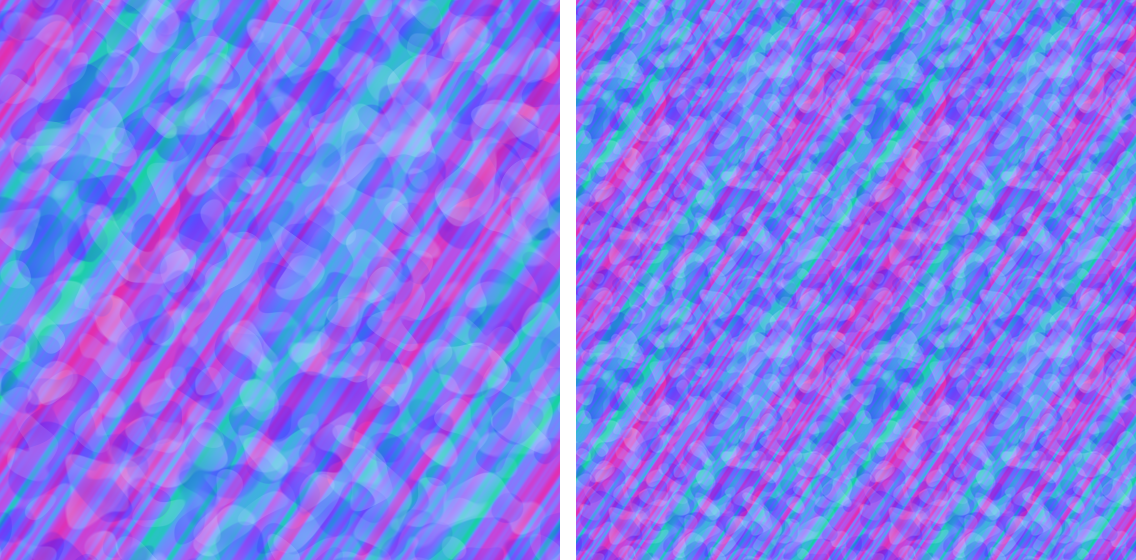
Left: one tile. Right: repeated 2 by 2.
This texture map is drawn by a WebGL 2 fragment shader. Its source:

```glsl
#version 300 es
precision highp float;
// Tileable diagonal streaks in teal, violet and pink under translucent light and dark blobs.

uniform vec2 u_resolution;
out vec4 fragColor;

const float TAU = 6.2831853;

float hash(vec2 cell, float seed) {
    return fract(sin(dot(cell, vec2(12.9898, 78.233)) + seed * 17.31) * 43758.5453);
}

// Whole-number cell index wrapped to its period
vec2 wrap(vec2 cell, vec2 period) {
    return floor(mod(cell + 0.5, period));
}

// One lane of the streak noise, staggered along its length
float lane(float column, float along, vec2 cells, float seed) {
    float x = wrap(vec2(column), cells).x;
    float y = along + cells.y * hash(vec2(x, 3.0), seed + 0.5);
    float start = hash(wrap(vec2(x, floor(y)), cells), seed);
    float end = hash(wrap(vec2(x, floor(y) + 1.0), cells), seed);
    return mix(start, end, smoothstep(0.0, 1.0, fract(y)));
}

// Long soft stripes, centred on zero
float streaks(vec2 q, vec2 cells, float seed) {
    vec2 p = q * cells;
    float column = floor(p.x);
    float left = lane(column, p.y, cells, seed);
    float right = lane(column + 1.0, p.y, cells, seed);
    return mix(left, right, smoothstep(0.1, 0.9, fract(p.x))) - 0.5;
}

// Small rounded cellular drops, some merged, that fade unevenly across
float blobs(vec2 uv, float cells, float seed) {
    vec2 p = uv + 0.013 * sin(TAU * (vec2(5, 4) * uv.yx + seed * 0.37));
    p += 0.005 * sin(TAU * (vec2(11, 9) * uv.yx + seed * 0.71));
    p *= cells;
    float field = 0.0;
    for (int j = -1; j <= 1; j++) {
        for (int i = -1; i <= 1; i++) {
            vec2 cell = floor(p) + vec2(i, j);
            vec2 id = wrap(cell, vec2(cells));
            vec2 jitter = vec2(hash(id, seed), hash(id, seed + 1.3));
            vec2 toCentre = cell + 0.1 + 0.8 * jitter - p;
            float falloff = max(0.0, 1.0 - dot(toCentre, toCentre) / 0.75);
            field += hash(id, seed + 2.6) * falloff * falloff * falloff;
        }
    }
    vec2 wave = sin(TAU * (vec2(7, 6) * uv + vec2(3, -4) * uv.yx + seed * 0.23));
    return smoothstep(0.34, 0.42, field) * (0.75 + 0.35 * wave.x * wave.y);
}

// Teal through blue and violet to pink
vec3 spectrum(float angle) {
    return vec3(0.50 + 0.47 * sin(angle),
                0.49 - 0.38 * sin(angle),
                0.50 + 0.49 * cos(1.25 * angle));
}

void main() {
    vec2 uv = gl_FragCoord.xy / u_resolution;

    // Integer shear that keeps the tile: x runs across the streaks, y along them
    vec2 q = vec2(3.0 * uv.x - 2.0 * uv.y, uv.y - uv.x);
    float hue = 0.60 * streaks(q, vec2(7, 5), 1.0)
              + 0.95 * streaks(q, vec2(15, 5), 2.0)
              + 0.80 * streaks(q, vec2(31, 6), 3.0);
    vec3 color = spectrum(1.12 * tanh(1.75 * hue) - 0.04);

    // Translucent mottling
    vec3 shade = vec3(0.15, 0.08, 1.0);
    vec3 glow = vec3(0.88, 0.98, 1.0);
    color = mix(color, shade, 0.28 * blobs(uv, 11.0, 4.0));
    color = mix(color, shade, 0.22 * blobs(uv, 16.0, 9.0));
    color = mix(color, glow, 0.24 * blobs(uv, 12.0, 14.0));
    color = mix(color, glow, 0.18 * blobs(uv, 17.0, 19.0));

    fragColor = vec4(color, 1.0);
}
```
